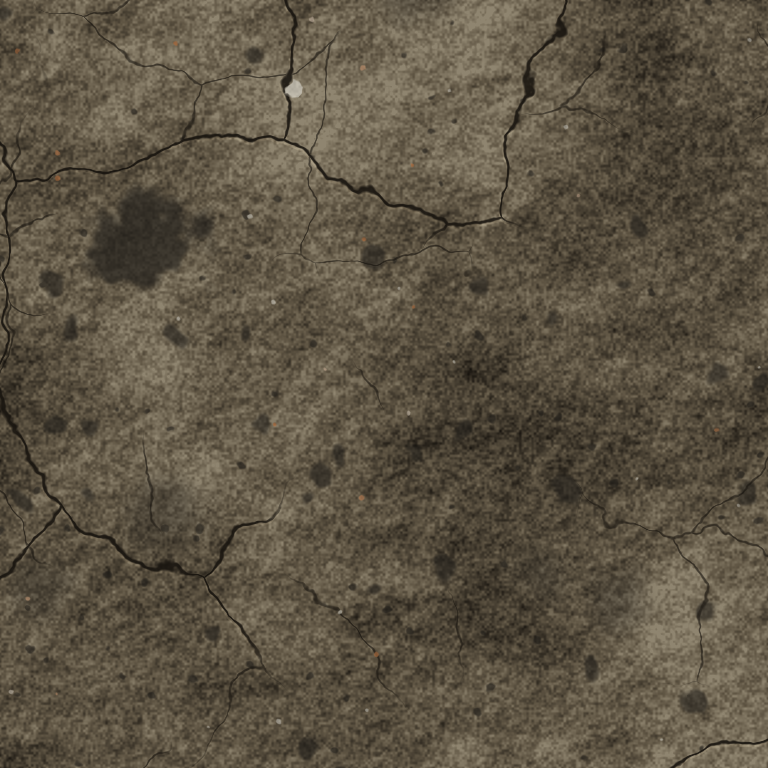
This texture is drawn by a Shadertoy shader. Its source:

```glsl
// Weathered brown concrete floor with cracks, oil stains, pits and loose grit.

const vec3 SHADOW = vec3(0.15, 0.13, 0.10);
const vec3 EARTH  = vec3(0.38, 0.34, 0.27);
const vec3 DUST   = vec3(0.51, 0.47, 0.39);
const vec3 OIL    = vec3(0.17, 0.155, 0.13);
const vec3 CRACK  = vec3(0.09, 0.075, 0.055);
const vec3 CHALK  = vec3(0.68, 0.66, 0.61);
const vec3 RUST   = vec3(0.62, 0.40, 0.24);

vec2 hash22(vec2 p) {
    vec3 q = fract(p.xyx * vec3(0.1031, 0.1030, 0.0973));
    q += dot(q, q.yzx + 33.33);
    return fract((q.xx + q.yz) * q.zy);
}

float noise(vec2 p) {
    vec2 i = floor(p), f = fract(p);
    f = f * f * (3.0 - 2.0 * f);
    float low  = mix(hash22(i).x, hash22(i + vec2(1, 0)).x, f.x);
    float high = mix(hash22(i + vec2(0, 1)).x, hash22(i + vec2(1, 1)).x, f.x);
    return mix(low, high, f.y);
}

float fbm(vec2 p, int octaves) {
    float sum = 0.0, amp = 0.5;
    for (int i = 0; i < octaves; i++) {
        sum += amp * noise(p);
        p = mat2(1.6, 1.2, -1.2, 1.6) * p + 17.3;
        amp *= 0.5;
    }
    return sum / (1.0 - 2.0 * amp * 0.5);
}

// Centred displacement that makes outlines ragged.
vec2 ragged(vec2 p, float freq, float amount) {
    return amount * (vec2(fbm(p * freq, 3), fbm(p * freq + 41.7, 3)) - 0.5);
}

// Distance to the nearest cellular border, in canvas units.
float cellBorder(vec2 p, float scale, float seed) {
    vec2 q = p * scale, base = floor(q), nearest = vec2(0.0);
    float best = 1e3, border = 1e3;
    for (int y = -1; y <= 1; y++)
    for (int x = -1; x <= 1; x++) {
        vec2 id = base + vec2(x, y);
        vec2 r = id + hash22(id + seed) - q;
        if (dot(r, r) < best) { best = dot(r, r); nearest = r; }
    }
    for (int y = -2; y <= 2; y++)
    for (int x = -2; x <= 2; x++) {
        vec2 id = base + vec2(x, y);
        vec2 r = id + hash22(id + seed) - q, gap = r - nearest;
        if (dot(gap, gap) > 1e-4)
            border = min(border, dot(0.5 * (r + nearest), normalize(gap)));
    }
    return border / scale;
}

// Crack coverage: cellular borders that fade in and out along their length.
float cracks(vec2 p, float scale, float width, float gate, float seed, float px) {
    float open = smoothstep(gate, gate + 0.12, noise(p * scale * 1.3 + seed));
    vec2 q = p + ragged(p, 9.0, 0.09) + ragged(p, 50.0, 0.014);
    float w = width * open * mix(0.5, 1.4, noise(p * 45.0));
    return open * (1.0 - smoothstep(0.3 * w, w + px, cellBorder(q, scale, seed)));
}

// Scattered blobs: x is coverage, y is a random value per blob.
vec2 blobs(vec2 p, float scale, float chance, float radius, float soft, float seed) {
    vec2 q = p * scale, base = floor(q), result = vec2(0.0);
    for (int y = -1; y <= 1; y++)
    for (int x = -1; x <= 1; x++) {
        vec2 id = base + vec2(x, y);
        vec2 kind = hash22(id + seed + 57.0);
        float d = length(q - id - hash22(id + seed)) / scale;
        float r = radius * mix(0.4, 1.0, kind.y);
        float cover = step(kind.x, chance) * (1.0 - smoothstep(r - soft, r + soft, d));
        if (cover > result.x) result = vec2(cover, fract(kind.y * 13.7));
    }
    return result;
}

vec3 soil(float tone) {
    vec3 lower = mix(SHADOW, EARTH, clamp((tone - 0.15) / 0.23, -0.3, 1.0));
    return mix(lower, DUST, clamp((tone - 0.38) / 0.13, 0.0, 1.4));
}

void mainImage(out vec4 fragColor, in vec2 fragCoord) {
    float px = 1.0 / iResolution.y;
    vec2 p = fragCoord * px;

    // Broad mottling, small relief lit from above, faint scuffs and fine grain
    float tone = 0.392 + 0.42 * (fbm(p * 4.5 + 3.1, 5) - 0.5);
    tone += 0.8 * (fbm(p * 22.0, 4) - fbm((p + vec2(-0.002, 0.004)) * 22.0, 4));
    vec2 along = vec2(p.x + p.y, p.y - p.x) * 0.707;
    tone += 0.06 * (noise(along * vec2(4.0, 50.0)) - 0.5) * noise(p * 3.0 + 8.0);
    tone += 0.17 * (noise(p * 310.0) - 0.5) + 0.11 * (noise(p * 170.0 + 9.0) - 0.5);
    vec3 color = soil(tone);

    // Soft damp stains, one large oil patch, then dark spots and pits
    vec2 q = p + ragged(p, 24.0, 0.035);
    float damp = blobs(q, 4.0, 0.35, 0.06, 0.025, 11.0).x;
    float patchDist = length((q - vec2(0.19, 0.68)) * vec2(0.9, 1.15))
                    + 0.13 * (fbm(p * 17.0 + 5.0, 4) - 0.5);
    float oil = 1.0 - smoothstep(0.055, 0.085, patchDist);
    float spots = blobs(q, 10.0, 0.24, 0.017, 0.004, 23.0).x;
    float pits = blobs(p + ragged(p, 70.0, 0.009), 26.0, 0.12, 0.006, 0.0018, 31.0).x;
    float stain = max(max(0.38 * damp, 0.85 * oil), max(0.72 * spots, 0.75 * pits));
    color = mix(color, OIL * (0.6 + 1.05 * tone), stain);

    // Main cracks with a worn pale lip, and fainter hairlines
    float main1 = cracks(p, 2.6, 0.0022, 0.42, 4.0, px);
    float lip = cracks(p + vec2(0.001, 0.0035), 2.6, 0.0022, 0.42, 4.0, px);
    float hair = cracks(p, 4.3, 0.0012, 0.56, 71.0, px);
    color *= 1.0 + 0.16 * lip;
    color = mix(color, CRACK, max(0.9 * main1, 0.6 * hair));

    // Loose grit and one larger pale chip
    vec2 grit = blobs(p + ragged(p, 130.0, 0.004), 15.0, 0.14, 0.0036, px, 83.0);
    vec3 gritColor = mix(CHALK, RUST, smoothstep(0.5, 0.95, grit.y));
    color = mix(color, gritColor * (0.65 + 0.8 * tone), 0.85 * grit.x);
    vec2 c = abs(mat2(0.9, 0.43, -0.43, 0.9) * (p - vec2(0.383, 0.884) + ragged(p, 60.0, 0.012)));
    float chip = 1.0 - smoothstep(0.011 - px, 0.011 + px, max(c.x, c.y) + 0.25 * min(c.x, c.y));
    color = mix(color, CHALK * (0.75 + 0.6 * tone), chip);

    fragColor = vec4(color, 1.0);
}
```
